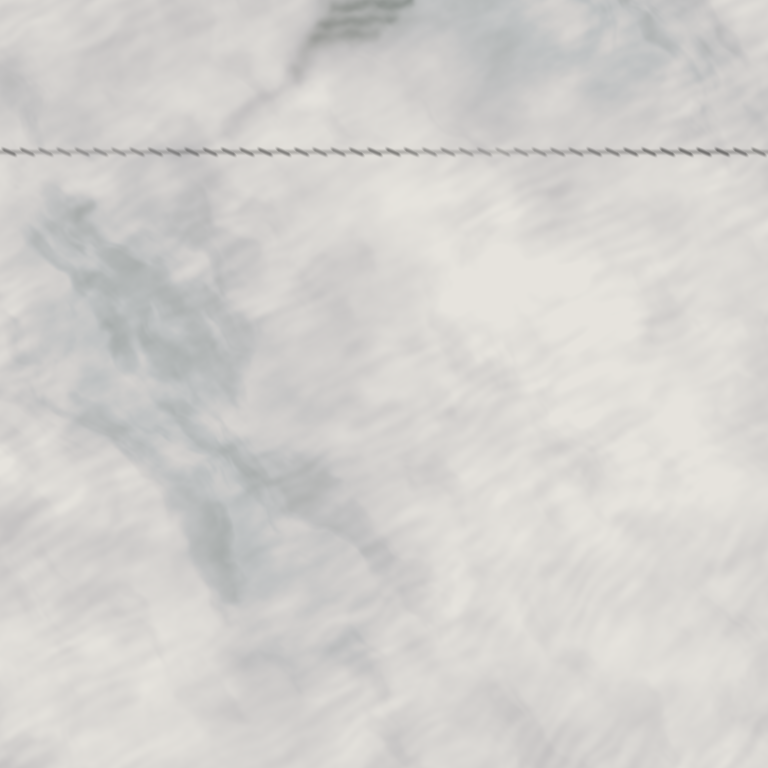
This texture is drawn by a WebGL 2 fragment shader. Its source:

```glsl
#version 300 es
precision highp float;
// Pale, softly rippled marble with smoky mottling and a twisted seam near the top.
uniform vec2 u_resolution;
out vec4 fragColor;

const vec3 SMOKE = vec3(0.65, 0.65, 0.64);
const vec3 ASH   = vec3(0.77, 0.76, 0.76);
const vec3 STONE = vec3(0.83, 0.82, 0.81);
const vec3 CREAM = vec3(0.88, 0.87, 0.85);
const vec3 COOL_TINT = vec3(-0.018, 0.003, 0.006);

const float BASE_TONE = 0.838;
const float CLOUD_DEPTH = 0.12;
const float MOTTLE_DEPTH = 0.10;
const float SMUDGE_DEPTH = 0.06;
const float RIPPLE_DEPTH = 0.017;
const float RIPPLE_COUNT = 44.0;
const float VEIN_DEPTH = 0.19;
const float SEAM_HEIGHT = 0.802;
const float SEAM_TWISTS = 42.0;
const float SEAM_SLANT = 0.009;
const float SEAM_WIDTH = 0.0052;
const float SEAM_DEPTH = 0.38;

float hash(vec2 p) {
  vec3 q = fract(vec3(p.xyx) * 0.1031);
  q += dot(q, q.yzx + 33.33);
  return fract((q.x + q.y) * q.z);
}

float noise(vec2 p) {
  vec2 i = floor(p), f = fract(p);
  f = f * f * f * (f * (f * 6.0 - 15.0) + 10.0);
  return mix(mix(hash(i), hash(i + vec2(1, 0)), f.x),
             mix(hash(i + vec2(0, 1)), hash(i + vec2(1, 1)), f.x), f.y);
}

float fbm(vec2 p) {
  float sum = 0.0, gain = 0.5;
  for (int i = 0; i < 4; i++) {
    sum += gain * noise(p);
    p = mat2(1.6, 1.2, -1.2, 1.6) * p + 7.3;
    gain *= 0.5;
  }
  return sum / 0.9375;
}

vec2 rotate(vec2 p, float angle) {
  float c = cos(angle), s = sin(angle);
  return vec2(c * p.x + s * p.y, c * p.y - s * p.x);
}

float blob(vec2 p, vec2 center, vec2 size, float angle) {
  vec2 q = rotate(p - center, angle) / size;
  return exp(-dot(q, q));
}

float segment(vec2 p, vec2 a, vec2 b) {
  vec2 d = b - a;
  return length(p - a - d * clamp(dot(p - a, d) / dot(d, d), 0.0, 1.0));
}

// Bent sines broken up by short stretched grains, steeper at the lower right.
float ripples(vec2 p) {
  float steep = smoothstep(0.5, 0.2, p.y) * smoothstep(0.45, 0.75, p.x);
  float bend = 6.0 * noise(p * 9.0) + 5.0 * noise(p * 23.0 + 5.0);
  vec2 level = rotate(p, 0.5), tilted = rotate(p, 0.95);
  float waves = mix(sin(level.y * RIPPLE_COUNT * 6.283 + bend),
                    sin(tilted.y * RIPPLE_COUNT * 6.283 + bend), steep);
  vec2 grain = vec2(27.0, 58.0);
  float grains = mix(noise(level * grain), noise(tilted * grain + 11.0), steep) * 2.0 - 1.0;
  float strength = 0.4 + 0.7 * smoothstep(0.3, 0.7, noise(p * 8.0 + 4.0));
  return (0.4 * waves + 1.2 * grains) * strength;
}

// Dark hooked vein with parallel strands and a smoky halo.
float hookedVein(vec2 p) {
  vec2 q = p + 0.03 * (vec2(fbm(p * 16.0), fbm(p * 16.0 + 9.0)) - 0.5);
  float d = segment(q, vec2(0.39, 0.905), vec2(0.43, 0.965));
  float vein = 0.6 * exp(-pow(d / 0.014, 2.0));
  for (int i = 0; i < 3; i++) {
    float k = float(i);
    vec2 start = vec2(0.435 - 0.008 * k, 0.992 - 0.024 * k);
    d = segment(q, start, start + vec2(0.09 - 0.01 * k, 0.012));
    vein += (0.75 - 0.15 * k) * exp(-pow(d / 0.009, 2.0));
  }
  d = segment(q, vec2(0.385, 0.9), vec2(0.29, 0.83));
  vein += 0.35 * exp(-pow(d / 0.012, 2.0));
  return vein * (0.6 + 0.6 * noise(p * 30.0))
       + 0.35 * blob(p, vec2(0.47, 0.96), vec2(0.08, 0.045), 0.3);
}

// Slanted overlapping strands along one horizontal line.
float seam(vec2 p, float pixel) {
  float twist = fract(p.x * SEAM_TWISTS);
  float y = p.y - SEAM_HEIGHT;
  float width = max(SEAM_WIDTH, 1.5 * pixel);
  float strand = smoothstep(width, 0.0, abs(y - (0.5 - twist) * SEAM_SLANT));
  strand *= smoothstep(0.0, 0.25, twist) * smoothstep(1.0, 0.75, twist);
  float thread = 0.5 * smoothstep(width, 0.0, abs(y));
  return max(strand, thread) * (0.55 + 0.7 * noise(vec2(p.x * 14.0, 3.0)));
}

void main() {
  vec2 p = gl_FragCoord.xy / u_resolution.y;
  vec2 warped = p + 0.08 * (vec2(fbm(p * 8.0 + 2.0), fbm(p * 8.0 + 8.0)) - 0.5);

  // Broad light and shade
  float light = 0.055 * blob(warped, vec2(0.63, 0.62), vec2(0.27, 0.12), -0.65)
              + 0.032 * blob(warped, vec2(0.95, 0.3), vec2(0.28, 0.45), 0.0)
              + 0.035 * blob(warped, vec2(0.04, 0.2), vec2(0.14, 0.12), 0.0);
  float shade = blob(warped, vec2(0.17, 0.58), vec2(0.34, 0.17), -0.8)
              + 0.7 * blob(warped, vec2(0.34, 0.27), vec2(0.26, 0.09), -0.8)
              + 1.1 * blob(warped, vec2(0.72, 0.96), vec2(0.28, 0.09), -0.3);

  // Clouds, small mottling and diagonal smudges
  float clouds = fbm(warped * 8.0 + 3.0) - 0.5;
  float mottle = (fbm(rotate(p, 0.5) * vec2(17.0, 24.0) + 6.0) - 0.5) * (0.55 + 0.6 * shade);
  float smudge = smoothstep(0.48, 0.8, fbm(rotate(warped, -0.85) * vec2(9.0, 18.0) + 5.0));
  float tone = BASE_TONE + light - 0.042 * shade + CLOUD_DEPTH * clouds
             + MOTTLE_DEPTH * mottle - SMUDGE_DEPTH * smudge * (0.5 + shade)
             + RIPPLE_DEPTH * ripples(p) - VEIN_DEPTH * hookedVein(p);

  // Tone to colour, cooler in the shade
  vec3 color = mix(SMOKE, ASH, clamp((tone - 0.65) / 0.12, -0.6, 1.0));
  color = mix(color, STONE, clamp((tone - 0.77) / 0.06, 0.0, 1.0));
  color = mix(color, CREAM, clamp((tone - 0.83) / 0.05, 0.0, 1.4));
  color += COOL_TINT * clamp(shade, 0.0, 1.0) * smoothstep(0.83, 0.76, tone);
  color *= 1.0 - SEAM_DEPTH * seam(p, 1.0 / u_resolution.y);
  fragColor = vec4(color, 1.0);
}
```
